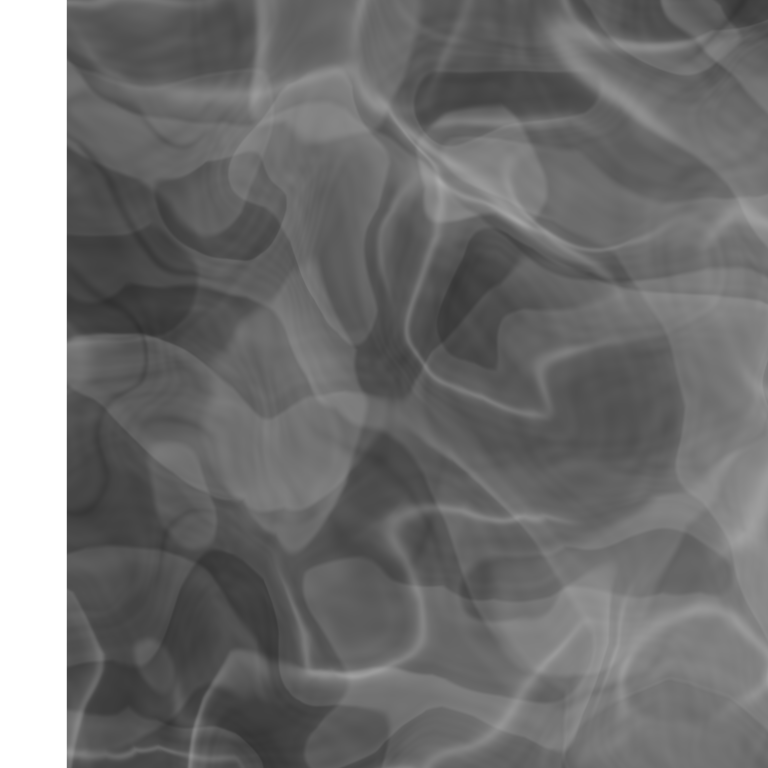
A three.js fragment shader for this texture:

```glsl
// Smoky grey marble of overlapping translucent sheets beside a plain white strip.
// A folded domain warp bends gradient noise; each sheet is cut at a noise level,
// fades inward from a crisp rim, and carries faint striae and a few thin crests.

#define MARGIN 0.087        // width of the white strip
#define BASE_GREY 0.318     // mean tone before the layers
#define BROAD_CONTRAST 0.19 // slow light and dark drift
#define SHEET_CONTRAST 0.085 // strength of the sheets
#define CREST_GAIN 0.17     // strength of the thin ridges
#define STRIA_GAIN 0.028    // strength of the fine contour lines
#define WARP_AMOUNT 0.2     // size of the largest bend
#define SHEET_SCALE 2.1     // frequency of the widest sheet
#define RIM_SOFTNESS 0.014  // blur of the sheet rims
#define SEED 7.3

varying vec2 vUv;

vec2 gradientAt(vec2 cell) {
  float angle = 6.2832 * fract(sin(dot(cell, vec2(127.1, 311.7))) * 43758.5);
  return vec2(cos(angle), sin(angle));
}

// Gradient noise, roughly -0.7 to 0.7
float noise(vec2 p) {
  vec2 cell = floor(p);
  vec2 f = p - cell;
  vec2 u = f * f * f * (f * (f * 6.0 - 15.0) + 10.0);
  vec2 e = vec2(1.0, 0.0);
  float low = mix(dot(gradientAt(cell), f),
                  dot(gradientAt(cell + e.xy), f - e.xy), u.x);
  float high = mix(dot(gradientAt(cell + e.yx), f - e.yx),
                   dot(gradientAt(cell + e.xx), f - e.xx), u.x);
  return mix(low, high, u.y);
}

vec2 rotate(vec2 p, float angle) {
  float c = cos(angle), s = sin(angle);
  return vec2(c * p.x - s * p.y, s * p.x + c * p.y);
}

// Bends the plane at falling scales; the absolute value leaves angular folds
vec2 foldedWarp(vec2 p, float seed) {
  float amount = WARP_AMOUNT;
  float scale = 2.0;
  for (int i = 0; i < 3; i++) {
    vec2 q = rotate(p, float(i) + seed) * scale + seed * 3.1;
    float bend = noise(q);
    float fold = abs(noise(q + 19.7)) - 0.2;
    p += amount * vec2(bend, fold);
    p = p.yx;
    amount *= 0.45;
    scale *= 2.0;
  }
  return p;
}

// One translucent sheet: crisp rim, inward fade and striae along its contours
float sheet(vec2 p, float field, float level) {
  float depth = field - level;
  float inside = smoothstep(-RIM_SOFTNESS, RIM_SOFTNESS, depth);
  float fade = exp(-3.0 * max(depth, 0.0));
  return inside * fade;
}

// Narrow ridge with a soft halo, bright or dark by a slow mask
float crest(vec2 p, float field, float seed) {
  float d = abs(field);
  float profile = 0.6 * exp(-d * d * 1600.0) + 0.4 * exp(-d * 13.0);
  float mask = noise(p * 2.3 + seed);
  float bright = smoothstep(0.06, 0.36, mask);
  float dark = smoothstep(0.1, 0.4, -mask);
  return profile * (bright - 0.4 * dark);
}

float marble(vec2 p) {
  vec2 bent = foldedWarp(p, SEED);
  float grey = BASE_GREY + BROAD_CONTRAST * noise(bent * 2.4 + SEED);

  float scale = SHEET_SCALE;
  for (int i = 0; i < 6; i++) {
    float k = float(i);
    float seed = SEED + k * 5.37;
    vec2 q = mix(bent, foldedWarp(p, seed), 0.55);
    float field = noise(rotate(q, k * 1.1) * scale + seed);

    // Two light sheets for every dark one, at staggered levels
    float tone = mod(k, 3.0) < 1.5 ? 1.0 : -0.9;
    float level = 0.04 + 0.11 * mod(k, 3.0);
    grey += tone * SHEET_CONTRAST * sheet(q, field, level);

    // Fine lines follow the field, crests follow its zero line
    grey += STRIA_GAIN * noise(vec2(field * 17.0, dot(q, vec2(2.0, 3.0)) + seed));
    grey += CREST_GAIN * crest(p, field - 0.06, seed);
    scale *= 1.16;
  }

  // Soft shoulders keep the tones within the smoky range
  float shift = grey - 0.34;
  return 0.34 + shift / (1.0 + (shift > 0.0 ? 0.9 : 1.8) * abs(shift));
}

void main() {
  float grey = clamp(marble(vUv), 0.15, 0.72);
  float panel = smoothstep(MARGIN - 0.001, MARGIN + 0.001, vUv.x);
  gl_FragColor = vec4(vec3(mix(1.0, grey, panel)), 1.0);
}
```
